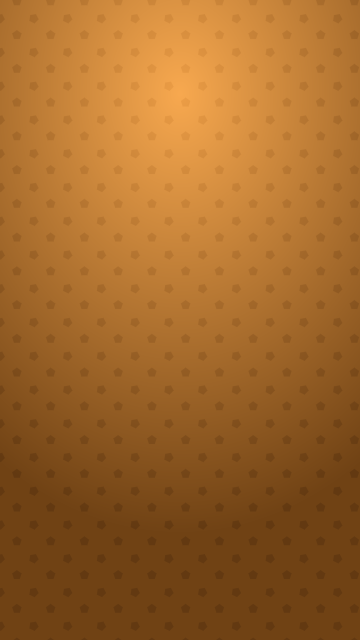
Give the GLSL for this pattern, as a WebGL 2 fragment shader.

```glsl
#version 300 es
precision highp float;
// Warm amber backdrop: an elliptical glow high on the canvas fades to brown,
// overlaid with two interleaved square grids of faint dark pentagons,
// one upright and one turned over. Lengths are in canvas widths.

uniform vec2 u_resolution;
out vec4 fragColor;

const float PI = 3.14159;
const float CELL = 0.09375;          // grid period: 10 2/3 repeats across
const float DOT_RADIUS = 0.147;      // pentagon circumradius, in cells

const vec3 GLOW = vec3(0.97, 0.66, 0.31);
const vec3 BROWN = vec3(0.44, 0.26, 0.08);

// Signed distance to the edges of a pentagon with one vertex at the given
// clockwise angle from straight up.
float pentagon(vec2 p, float radius, float angle) {
    float sector = 2.0 * PI / 5.0;
    float fold = mod(atan(p.x, p.y) - angle, sector) - 0.5 * sector;
    return length(p) * cos(fold) - radius * cos(0.5 * sector);
}

// Coverage of a unit grid of pentagons centred on offset.
float pentagonGrid(vec2 p, vec2 offset, float angle, float pixel) {
    vec2 local = fract(p - offset + 0.5) - 0.5;
    float d = pentagon(local, DOT_RADIUS, angle);
    return 1.0 - smoothstep(-0.7 * pixel, 0.7 * pixel, d);
}

// Linear falloff from 1 at the centre to 0 on the ellipse.
float ellipseGlow(vec2 p, vec2 centre, vec2 radii) {
    return clamp(1.0 - length((p - centre) / radii), 0.0, 1.0);
}

void main() {
    // Origin at the top left corner, y pointing up
    vec2 p = (gl_FragCoord.xy - vec2(0.0, u_resolution.y)) / u_resolution.x;

    // Background glow
    float glow = ellipseGlow(p, vec2(0.5, -0.26), vec2(0.92, 1.22));
    vec3 color = mix(BROWN, GLOW, glow);

    // Interleaved pentagons
    vec2 grid = p / CELL;
    float pixel = 1.0 / (u_resolution.x * CELL);
    float upright = pentagonGrid(grid, vec2(0.5, -0.037), 0.0, pixel);
    float turned = pentagonGrid(grid, vec2(0.0, -0.55), PI - 0.17, pixel);
    float dots = max(upright, turned);

    // Dots darken the ground, more gently inside the glow
    vec3 shade = mix(vec3(0.88, 0.86, 0.82), vec3(0.96, 0.94, 0.89), glow);
    color *= mix(vec3(1.0), shade, dots);

    fragColor = vec4(color, 1.0);
}
```
